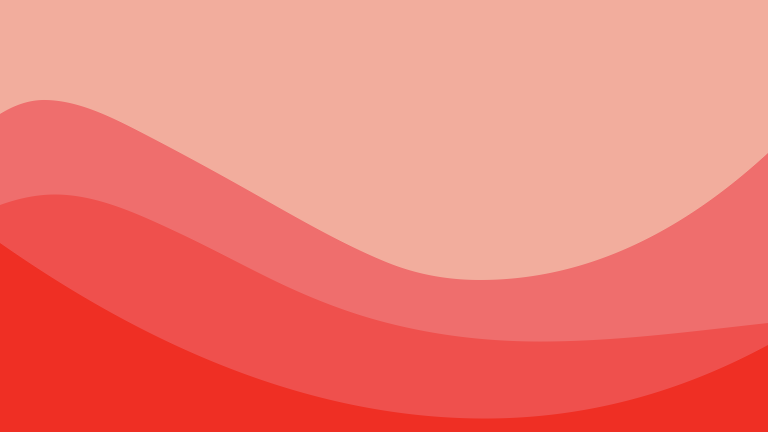
A Shadertoy shader for this background:

```glsl
// Layered red and coral waves rolling under a flat peach sky.

// Cubic arc between two knots, each holding x, height and slope.
float arc(float x, vec3 a, vec3 b) {
    float w = b.x - a.x;
    float t = clamp((x - a.x) / w, 0.0, 1.0);
    float s = 1.0 - t;
    return s * s * (1.0 + 2.0 * t) * a.y + t * t * (3.0 - 2.0 * t) * b.y
         + w * t * s * (s * a.z - t * b.z);
}

// Smooth crest line through seven knots ordered by x.
float crest(float x, vec3 knots[7]) {
    float h = knots[0].y;
    for (int i = 0; i < 6; i++) {
        if (x >= knots[i].x) h = arc(x, knots[i], knots[i + 1]);
    }
    return h;
}

// Coverage of the area below a crest, softened over one pixel.
float below(float y, float h) {
    return clamp(0.5 + (h - y) * iResolution.y / 9.0, 0.0, 1.0);
}

void mainImage(out vec4 fragColor, in vec2 fragCoord) {
    // The canvas spans 16 by 9 units.
    vec2 p = fragCoord / iResolution.xy * vec2(16.0, 9.0);

    float backWave = crest(p.x, vec3[7](
        vec3(0.0, 6.625, 0.62), vec3(0.917, 6.917, 0.0),
        vec3(3.125, 6.146, -0.52), vec3(5.333, 4.944, -0.565),
        vec3(8.042, 3.542, -0.41), vec3(10.0, 3.167, 0.0),
        vec3(16.0, 5.813, 0.92)));

    float middleWave = crest(p.x, vec3[7](
        vec3(0.0, 4.729, 0.36), vec3(1.146, 4.948, 0.0),
        vec3(3.75, 4.135, -0.47), vec3(5.625, 3.198, -0.49),
        vec3(7.917, 2.313, -0.27), vec3(11.25, 1.885, 0.0),
        vec3(16.0, 2.271, 0.11)));

    // The front wave is one broad trough.
    vec3 trough = vec3(10.1, 0.281, 0.0);
    float frontWave = p.x < trough.x
        ? arc(p.x, vec3(0.0, 3.938, -0.7), trough)
        : arc(p.x, trough, vec3(16.0, 1.813, 0.54));

    // Paint from back to front.
    vec3 color = vec3(0.949, 0.678, 0.616);
    color = mix(color, vec3(0.937, 0.431, 0.427), below(p.y, backWave));
    color = mix(color, vec3(0.937, 0.314, 0.302), below(p.y, middleWave));
    color = mix(color, vec3(0.937, 0.184, 0.141), below(p.y, frontWave));

    fragColor = vec4(color, 1.0);
}
```
